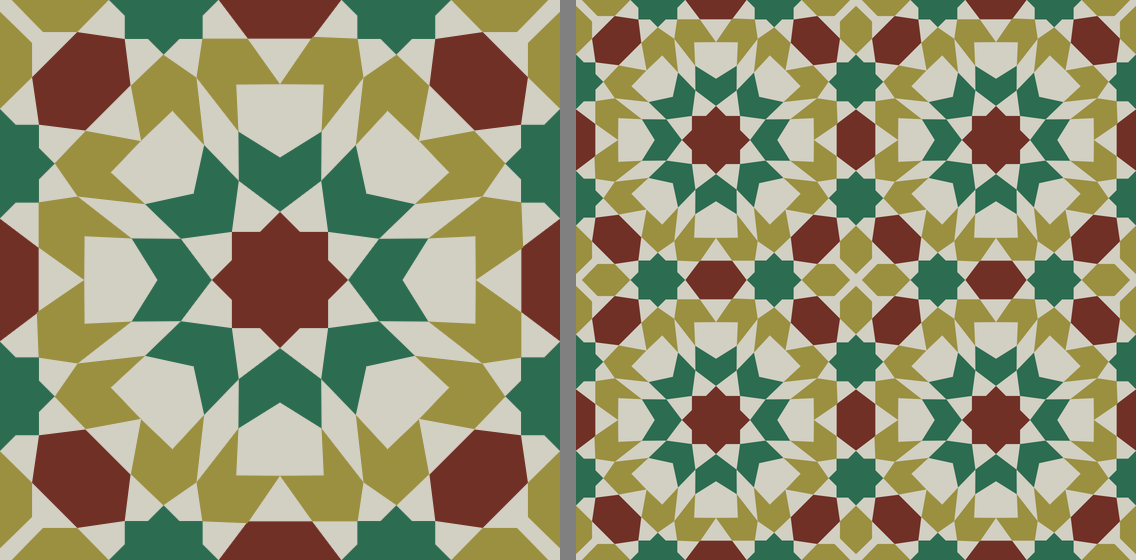
Left: one tile. Right: repeated 2 by 2.
A three.js fragment shader for this pattern:

```glsl
// Geometric star tilework: an eight-pointed star ringed by chevrons, arrows and hexagons.
// Each tile is folded into one eighth, where a few polygons and half-stars are drawn
// as signed distances on a grid of 768 units per tile, then layered over the ground.
#define REPEATS 1.0
#define GRID 768.0
#define BUMP 2.5
#define CREAM vec3(0.825, 0.81, 0.765)
#define OLIVE vec3(0.602, 0.564, 0.25)
#define GREEN vec3(0.173, 0.424, 0.314)
#define RED vec3(0.44, 0.188, 0.149)

varying vec2 vUv;

// Adds one polygon edge to the squared distance and the inside/outside sign
void edge(vec2 p, vec2 a, vec2 b, inout float d2, inout float side) {
  vec2 e = b - a, w = p - a;
  vec2 r = w - e * clamp(dot(w, e) / max(dot(e, e), 1e-4), 0.0, 1.0);
  d2 = min(d2, dot(r, r));
  bool above = p.y >= a.y, below = p.y < b.y, left = e.x * w.y > e.y * w.x;
  if ((above && below && left) || (!above && !below && !left)) side = -side;
}

float hexagon(vec2 p, vec2 a, vec2 b, vec2 c, vec2 d, vec2 e, vec2 f) {
  float d2 = 1e9, side = 1.0;
  edge(p, a, b, d2, side);
  edge(p, b, c, d2, side);
  edge(p, c, d, d2, side);
  edge(p, d, e, d2, side);
  edge(p, e, f, d2, side);
  edge(p, f, a, d2, side);
  return side * sqrt(d2);
}

float quad(vec2 p, vec2 a, vec2 b, vec2 c, vec2 d) {
  return hexagon(p, a, b, c, d, d, d);
}

// Eight-pointed star: union of a square and a diamond
float star(vec2 p, float halfSide, float tip) {
  p = abs(p);
  return min(max(p.x, p.y) - halfSide, (p.x + p.y - tip) * 0.7071);
}

void paint(inout vec3 col, vec3 ink, float d, float px) {
  col = mix(col, ink, clamp(0.5 - d / px, 0.0, 1.0));
}

void main() {
  float px = GRID * REPEATS * fwidth(vUv.x);
  vec2 c = (fract(vUv * REPEATS) - 0.5) * GRID;

  // Fold into one eighth; shapes run on past the mirror lines to hide them
  vec2 p = abs(c);
  if (p.y > p.x) p = p.yx;

  // Red: central star, edge trapezium, corner hexagon
  float red = star(p, 66.0, 93.4);
  red = min(red, quad(p, vec2(331, 44), vec2(437, 124), vec2(437, -124), vec2(331, -44)));
  red = min(red, hexagon(p, vec2(278, 340), vec2(340, 278), vec2(330.5, 213),
                         vec2(267, 205), vec2(205, 267), vec2(213, 330.5)));

  // Green: edge star, straight chevron, diagonal chevron
  float green = star(p - vec2(384, 159.5), 53.4, 75.0);
  green = min(green, quad(p, vec2(51, -56.5), vec2(136, 56.5), vec2(203.5, 57), vec2(132.5, -57)));
  green = min(green, hexagon(p, vec2(66, 66), vec2(136, 56.5), vec2(185, 104),
                             vec2(118.5, 118.5), vec2(104, 185), vec2(56.5, 136)));

  // Olive: straight arrow, diagonal arrow, corner trapezium
  // Arrows in two opposite quadrants reach slightly over the red
  float reach = 331.0 + BUMP * step(0.0, c.x * c.y);
  float olive = hexagon(p, vec2(reach, 44.5), vec2(331, 106.5), vec2(277.5, 114.5),
                        vec2(203.5, 57), vec2(268, 60), vec2(268.5, 0));
  olive = min(olive, hexagon(p, vec2(309, 160), vec2(266.5, 204.5), vec2(191, 190.5),
                             vec2(232, 147.5), vec2(185, 104), vec2(277.5, 114.5)));
  olive = min(olive, quad(p, vec2(428, 192), vec2(340, 278), vec2(340, 325), vec2(428, 411)));

  vec3 col = CREAM;
  paint(col, RED, red, px);
  paint(col, GREEN, green, px);
  paint(col, OLIVE, olive, px);
  gl_FragColor = vec4(col, 1.0);
}
```
